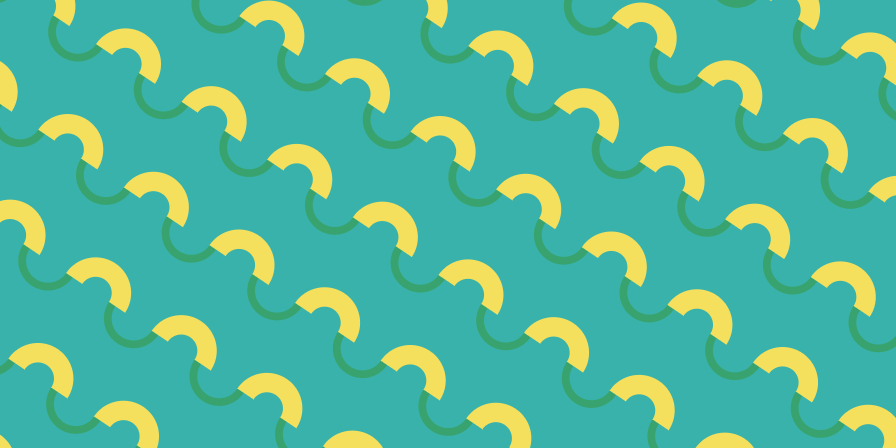
Write a WebGL 1 fragment shader that draws this pattern.

```glsl
precision highp float;
// Tilted chains of half rings: thick yellow arches joined by thin green cups.
// A square grid is rotated, each shape is wrapped to its nearest cell, and
// both are drawn as half-ring distance functions with smoothed edges.

#define CELL 0.2305                  // grid step, in canvas heights
#define TILT 34.0                    // downward slope of the chains, degrees
#define ANCHOR vec2(-0.1466, -0.0294) // one arch centre, from canvas centre
#define RADIUS 0.25                  // centre-line radius, in cells
#define ARCH_WIDTH 0.188             // stroke widths, in cells
#define CUP_WIDTH 0.075
#define TEAL vec3(0.22, 0.70, 0.67)
#define YELLOW vec3(0.96, 0.88, 0.37)
#define GREEN vec3(0.22, 0.64, 0.43)

uniform vec2 u_resolution;

// Offset to the nearest grid point
vec2 wrapCell(vec2 p) {
  return fract(p + 0.5) - 0.5;
}

// Signed distance to the upper half of a ring, cut flat at y = 0
float halfRing(vec2 p, float width) {
  return max(abs(length(p) - RADIUS) - 0.5 * width, -p.y);
}

float coverage(float dist, float pixel) {
  return clamp(0.5 - dist / pixel, 0.0, 1.0);
}

void main() {
  // Rotated grid: x runs along a chain, y across the chains
  vec2 p = (gl_FragCoord.xy - 0.5 * u_resolution) / u_resolution.y;
  float angle = radians(TILT);
  vec2 along = vec2(cos(angle), -sin(angle));
  vec2 across = vec2(sin(angle), cos(angle));
  vec2 grid = vec2(dot(p - ANCHOR, along), dot(p - ANCHOR, across)) / CELL;
  float pixel = 1.0 / (u_resolution.y * CELL);

  // Cup strokes sit flush with the left edge of each arch foot
  float cupShift = 0.5 - 0.5 * (ARCH_WIDTH - CUP_WIDTH);
  vec2 archPos = wrapCell(grid);
  vec2 cupPos = wrapCell(grid - vec2(cupShift, 0.0));
  cupPos.y = -cupPos.y;

  // Cups below, arches on top
  vec3 color = TEAL;
  color = mix(color, GREEN, coverage(halfRing(cupPos, CUP_WIDTH), pixel));
  color = mix(color, YELLOW, coverage(halfRing(archPos, ARCH_WIDTH), pixel));
  gl_FragColor = vec4(color, 1.0);
}
```
